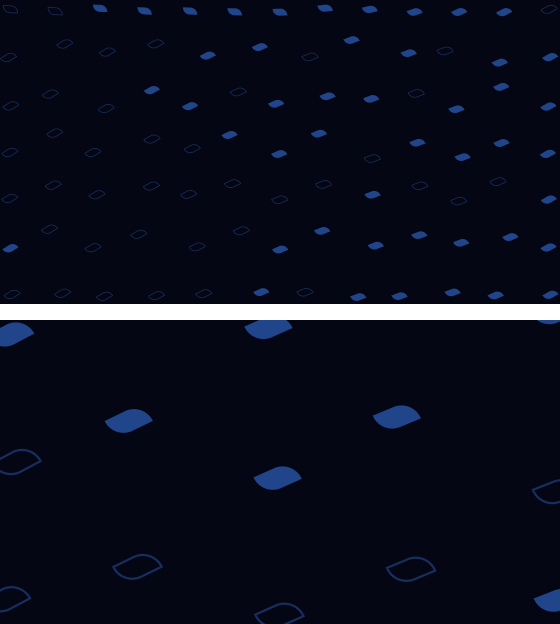
Top, the full canvas; bottom, a detail of the centre.
A Shadertoy shader for this pattern:

```glsl
// Staggered rows of small tilted leaves, some filled and some outlined, on midnight blue.

vec3 hash3(vec2 cell) {
    vec3 p = fract(cell.xyx * vec3(0.1031, 0.1030, 0.0973));
    p += dot(p, p.yxz + 33.33);
    return fract((p.xxy + p.yzz) * p.zyx);
}

// Quadrant below and left of a corner that is rounded by the given radius.
float roundedCorner(vec2 p, vec2 corner, float radius) {
    vec2 q = p - corner + radius;
    return min(max(q.x, q.y), 0.0) + length(max(q, 0.0)) - radius;
}

// Box with two opposite round corners; the other two stay sharp.
float leafDistance(vec2 p, vec2 halfSize) {
    float radius = 2.0 * halfSize.y;
    return max(roundedCorner(p, halfSize, radius), roundedCorner(-p, halfSize, radius));
}

void mainImage(out vec4 fragColor, in vec2 fragCoord) {
    vec2 uv = fragCoord / iResolution.y;
    float aspect = iResolution.x / iResolution.y;
    float pixel = 1.0 / iResolution.y;
    vec3 color = vec3(0.016, 0.024, 0.075);

    for (int row = 0; row < 7; row++) {
        int columns = (row == 1 || row == 6) ? 12 : 13;
        bool topRow = row == 0;
        bool edgeRow = topRow || row == 6;

        for (int column = 0; column < columns; column++) {
            vec3 rnd = hash3(vec2(column, row) + 17.0);
            float across = float(column) / float(columns - 1);
            bool edgeColumn = column == 0 || column == columns - 1;

            // Placement: calm along the border, staggered and loose inside
            vec2 center = vec2(mix(0.034, aspect - 0.034, across), 0.966 - 0.156 * float(row));
            vec2 looseness = vec2(edgeColumn ? 0.012 : 0.05, edgeRow ? 0.022 : 0.045);
            if (topRow) looseness.x = 0.004;
            if (edgeColumn) looseness.y = 0.012;
            center += (rnd.xy - 0.5) * looseness;
            if (!edgeRow && !edgeColumn && column % 2 == 1) center.y += 0.042;

            // Tilt drifts across the canvas; the top row starts level
            float tilt = mix(33.0, 21.0, smoothstep(0.0, 0.75, across))
                       + 9.0 * smoothstep(0.85, 1.0, across);
            if (topRow) tilt = mix(-2.0, 30.0, smoothstep(0.35, 1.0, across));
            float c = cos(radians(tilt)), s = sin(radians(tilt));
            vec2 local = mat2(c, -s, s, c) * (uv - center);
            float d = leafDistance(local, vec2(0.0238, 0.0115));

            // Filled leaves grow more common toward the right
            float fillChance = topRow ? 0.78 : mix(0.2, 0.8, across);
            bool filled = rnd.z < fillChance;
            float edge = filled ? d : abs(d) - 0.0012;
            vec3 ink = filled ? vec3(0.13, 0.27, 0.54) : vec3(0.09, 0.18, 0.37);
            color = mix(color, ink, clamp(0.5 - edge / pixel, 0.0, 1.0));
        }
    }

    fragColor = vec4(color, 1.0);
}
```
